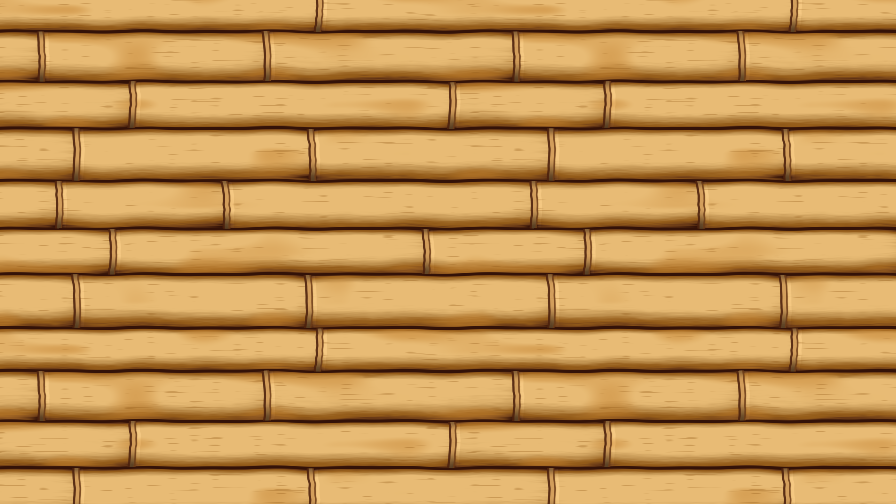
A Shadertoy shader for this texture:

```glsl
// Culm edges down one tile, in canvas heights
const float edges[8] = float[](0.0, 0.0995, 0.192, 0.296, 0.391, 0.4815, 0.588, 0.6736);
// Joint positions along each culm, as fractions of the tile width
const vec2 joints[7] = vec2[](
    vec2(0.088, 0.563), vec2(0.280, 0.953), vec2(0.162, 0.658), vec2(0.125, 0.477),
    vec2(0.238, 0.899), vec2(0.162, 0.651), vec2(0.673, 0.673));

const vec3 GAP = vec3(0.20, 0.07, 0.03);
const vec3 BARK = vec3(0.42, 0.23, 0.09);
const vec3 AMBER = vec3(0.58, 0.36, 0.10);
const vec3 STRAW = vec3(0.76, 0.58, 0.32);
const vec3 CREAM = vec3(0.91, 0.735, 0.46);

float hash(vec2 p) {
    return fract(sin(dot(p, vec2(127.1, 311.7))) * 43758.5453);
}

// Value noise that wraps horizontally after period cells
float noise(vec2 p, float period) {
    vec2 i = floor(p), f = fract(p);
    f = f * f * (3.0 - 2.0 * f);
    float x0 = mod(i.x, period), x1 = mod(i.x + 1.0, period);
    return mix(mix(hash(vec2(x0, i.y)), hash(vec2(x1, i.y)), f.x),
               mix(hash(vec2(x0, i.y + 1.0)), hash(vec2(x1, i.y + 1.0)), f.x), f.y);
}

float line(float dist, float halfWidth, float px) {
    return 1.0 - smoothstep(halfWidth - 0.5 * px, halfWidth + 0.5 * px, abs(dist));
}

void mainImage(out vec4 fragColor, in vec2 fragCoord) {
    float px = 1.0 / iResolution.y;
    vec2 p = fragCoord * px;

    // Tile coordinates, with y running downwards
    float x = fract(p.x / 0.942);
    float y = 0.9375 - p.y + 0.0008 * sin(x * 25.133) + 0.0006 * sin(x * 43.982 + 1.0);
    y = mod(y, 0.6736);

    // Culm containing this point
    int row = 0;
    for (int i = 1; i < 7; i++) if (y >= edges[i]) row = i;
    float seed = float(row) * 37.0;
    float halfHeight = 0.5 * (edges[row + 1] - edges[row]);
    float offset = y - edges[row] - halfHeight;
    float s = offset / halfHeight;

    // Nearest joint and the segment between joints
    vec2 away = x - joints[row];
    away -= round(away);
    bool first = abs(away.x) <= abs(away.y);
    float d = 0.942 * (first ? away.x : away.y);
    float segment = step(joints[row].x, x) * step(x, joints[row].y);
    float lean = hash(vec2(seed, first ? 1.0 : 2.0)) - 0.5;
    float bent = d + 0.003 * s * s - 0.001 + 0.004 * lean * s
               + 0.002 * (noise(vec2(x * 8.0, s * 5.0 + seed), 8.0) - 0.5);

    // Round shading, lit from above
    float tone = smoothstep(-1.08, -0.55, s) * (1.0 - 0.88 * smoothstep(0.05, 1.08, s));
    float grain = noise(vec2(x * 14.0, s * 16.0 + seed), 14.0) - 0.5;
    float fibre = noise(vec2(x * 60.0, s * 34.0 + seed), 60.0) - 0.5;
    float cloud = noise(vec2(x * 9.0, s * 1.5 + seed), 9.0);
    tone += 0.10 * grain + 0.07 * fibre + 0.14 * (cloud - 0.5);
    tone += 0.08 * (hash(vec2(segment, seed)) - 0.5);
    tone -= 0.22 * exp(-abs(d) * (d < 0.0 ? 32.0 : 90.0));

    vec3 color = mix(GAP, BARK, smoothstep(-0.05, 0.12, tone));
    color = mix(color, AMBER, smoothstep(0.08, 0.28, tone));
    color = mix(color, STRAW, smoothstep(0.25, 0.62, tone));
    color = mix(color, CREAM, smoothstep(0.55, 0.92, tone));

    // Amber stains and thin dark scratches
    float stain = noise(vec2(x * 7.0, s * 1.3 + seed + 11.0), 7.0);
    color = mix(color, vec3(0.76, 0.50, 0.18), 0.5 * smoothstep(0.62, 0.95, stain));
    float scratch = noise(vec2(x * 22.0, s * 20.0 + seed + 19.0), 22.0);
    color = mix(color, AMBER, 0.35 * smoothstep(0.82, 0.97, scratch));

    // Joint: a pale raised ring between two grooves
    float roundness = 1.0 - 0.55 * smoothstep(0.1, 1.0, s) - 0.3 * smoothstep(0.6, 1.0, -s);
    color = mix(color, vec3(0.82, 0.61, 0.35) * roundness, 0.85 * line(bent, 0.0055, px));
    color = mix(color, vec3(0.30, 0.13, 0.05), 0.9 * line(bent + 0.0058, 0.0022, px));
    color = mix(color, BARK, 0.85 * line(bent - 0.0052, 0.0016, px));
    color += 0.05 * line(bent - 0.011, 0.003, px) * roundness;

    // Dark gap, narrowing where the culm swells at its joints
    float radius = halfHeight - 0.0032 + 0.0018 * exp(-abs(d) * 16.0)
                 + 0.0014 * line(bent, 0.008, px);
    float cover = smoothstep(-0.5 * px, 0.5 * px, radius - abs(offset));
    fragColor = vec4(mix(GAP, color, cover), 1.0);
}
```
